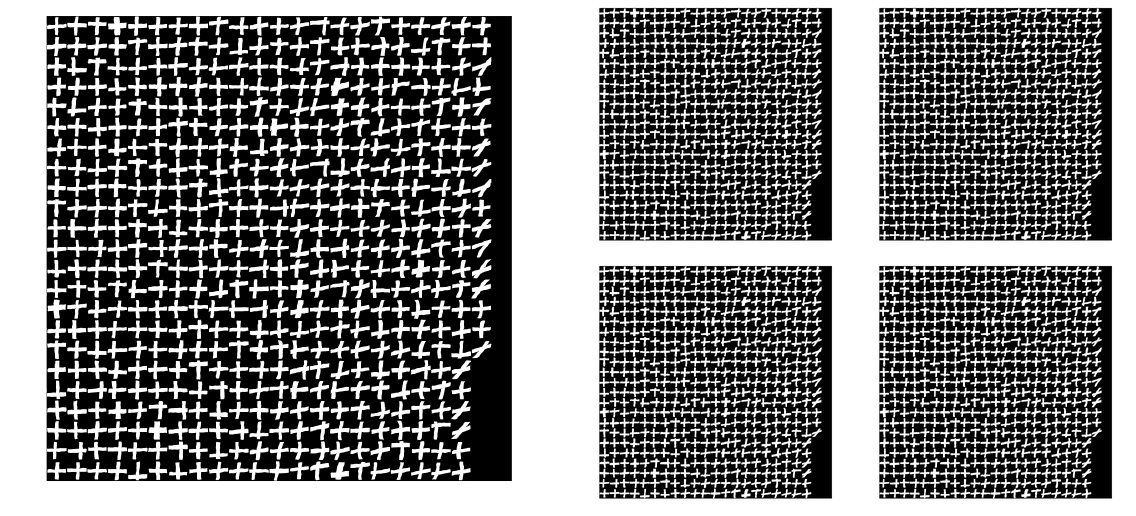
Left, the tile; right, the same tile 2 across and 2 down.
This pattern is drawn by a WebGL 1 fragment shader. Its source:

```glsl
precision highp float;

uniform vec2 u_resolution;

// Two signed random values in -1..1
vec2 signedHash(vec2 p) {
  vec2 k = vec2(dot(p, vec2(127.1, 311.7)), dot(p, vec2(269.5, 183.3)));
  return fract(sin(k) * 43758.55) * 2.0 - 1.0;
}

float gradientNoise(vec2 p) {
  vec2 i = floor(p);
  vec2 f = p - i;
  vec2 s = f * f * (3.0 - 2.0 * f);
  float a = dot(signedHash(i), f);
  float b = dot(signedHash(i + vec2(1.0, 0.0)), f - vec2(1.0, 0.0));
  float c = dot(signedHash(i + vec2(0.0, 1.0)), f - vec2(0.0, 1.0));
  float d = dot(signedHash(i + 1.0), f - 1.0);
  return mix(mix(a, b, s.x), mix(c, d, s.x), s.y);
}

float boxDistance(vec2 p, float halfSize) {
  vec2 d = abs(p) - halfSize;
  return max(d.x, d.y);
}

// Stroke along x, following y = offset + slope * x + bend * x^2 + hook * x^3
float strokeDistance(vec2 p, float offset, vec3 curve, float halfLength, float halfWidth) {
  float y = offset + p.x * (curve.x + p.x * (curve.y + p.x * curve.z));
  float slope = curve.x + p.x * (2.0 * curve.y + 3.0 * p.x * curve.z);
  float across = abs(p.y - y) / sqrt(1.0 + slope * slope) - halfWidth;
  vec2 d = vec2(abs(p.x) - halfLength, across) + 0.04;
  return length(max(d, 0.0)) + min(max(d.x, d.y), 0.0) - 0.04;
}

// Hand-drawn cross, straighter on the left and looser on the right
float crossDistance(vec2 p, vec2 cell, float lastColumn) {
  vec2 tilt = signedHash(cell + 3.7);
  vec2 bend = signedHash(cell + 41.3);
  vec2 shift = signedHash(cell + 87.9);
  vec2 size = signedHash(cell + 19.1);
  float loose = smoothstep(5.0, 15.0, cell.x);
  float slanted = step(lastColumn - 0.5, cell.x) * step(-0.5, tilt.x);

  // Faint wobble of the strokes and their edges
  vec2 q = p + 0.045 * vec2(gradientNoise((cell + p) * 5.0),
                            gradientNoise((cell + p) * 5.0 + 57.0));

  // Only a few crosses have their bars far off centre
  vec2 offset = 0.03 * shift + 0.26 * pow(shift, vec2(7.0 - 2.0)) * 0.0
              + 0.26 * shift * shift * shift * shift * shift;
  float heavy = 0.05 * smoothstep(0.9, 1.0, size.x);

  vec3 uprightCurve = vec3(
    mix(0.03, 0.12, loose) + 0.09 * tilt.x + 0.55 * slanted,
    mix(0.1, 0.42, loose) * bend.x,
    mix(0.1, 0.5, loose) * bend.y);
  vec3 levelCurve = vec3(
    mix(0.03, 0.13, loose) + mix(0.06, 0.12, loose) * tilt.y + 0.15 * slanted,
    0.15 * loose * bend.y,
    0.0);

  float upright = strokeDistance(q.yx, offset.x, uprightCurve,
                                 0.445 + 0.025 * size.y, 0.092 + 0.012 * size.x + heavy);
  float level = strokeDistance(q, offset.y, levelCurve,
                               0.465 - 0.02 * size.x, 0.095 + 0.014 * size.y + heavy);
  return max(min(upright, level), boxDistance(p, 0.485));
}

void main() {
  // Sheet of 23 by 23 cells inside a plain border
  vec2 uv = gl_FragCoord.xy / u_resolution;
  vec2 grid = (uv - vec2(0.0833, 0.0678)) / vec2(0.8307, 0.9011) * 23.0;
  float pixel = 25.5 / u_resolution.y;
  float sheet = 0.5 - boxDistance(grid - 11.5, 11.5) / pixel;

  // The lower six rows are one cross shorter
  vec2 cell = floor(grid);
  float columns = 21.0 + step(6.0, cell.y);
  float mark = 0.5 - crossDistance(grid - cell - 0.5, cell, columns - 1.0) / pixel;
  float filled = step(cell.x + 0.5, columns);

  float ink = clamp(mark, 0.0, 1.0) * filled;
  gl_FragColor = vec4(vec3(mix(1.0, ink, clamp(sheet, 0.0, 1.0))), 1.0);
}
```
